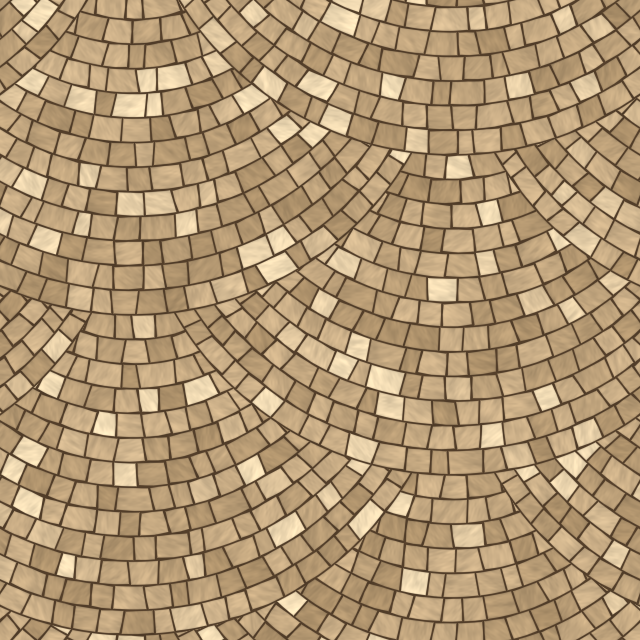
A WebGL 2 fragment shader for this pattern:

```glsl
#version 300 es
precision highp float;
// Cobblestone paving laid in overlapping, staggered hanging fans of curved rows.
uniform vec2 u_resolution;
out vec4 outColor;

// Lengths below are in fan radii.
const float FAN_RADIUS = 0.5;               // share of the canvas
const vec2 FAN_ORIGIN = vec2(0.208, 0.008); // canvas position of fan (0, 0)
const float ROWS = 13.0;
const float STONE_LENGTH = 0.08;
const float JOINT = 0.0027;                 // half of the thinnest joint

const vec3 GROUT = vec3(0.32, 0.24, 0.16);
const vec3 STONE_DARK = vec3(0.67, 0.56, 0.41);
const vec3 STONE_MID = vec3(0.80, 0.69, 0.535);
const vec3 STONE_LIGHT = vec3(0.96, 0.875, 0.72);

// Integer hash of three whole numbers and a channel, 0 to 1.
float hash(vec3 id, int channel) {
    uvec3 n = uvec3(ivec3(id) + 4096);
    uint h = n.x * 1597334677u ^ n.y * 3812015801u ^ n.z * 2798796415u;
    h ^= uint(channel + 1) * 2654435769u;
    h = (h ^ (h >> 16)) * 2246822519u;
    h = (h ^ (h >> 13)) * 3266489917u;
    return float((h ^ (h >> 16)) >> 8) / 16777216.0;
}

float valueNoise(vec2 p, float seed) {
    vec2 i = floor(p), f = fract(p);
    f = f * f * (3.0 - 2.0 * f);
    float low = mix(hash(vec3(i, seed), 0), hash(vec3(i + vec2(1, 0), seed), 0), f.x);
    float high = mix(hash(vec3(i + vec2(0, 1), seed), 0), hash(vec3(i + vec2(1, 1), seed), 0), f.x);
    return mix(low, high, f.y);
}

// Finds the frontmost fan: xy = offset from its centre (y down),
// z = fan number, w = distance to the nearest fan lying in front.
vec4 findFan(vec2 q) {
    float gap = 1.0;
    vec4 fan = vec4(0.0);
    float top = ceil(q.y * 2.0) + 2.0;
    for (int i = 0; i < 6; i++) {
        float tier = top - float(i);
        float shift = mod(tier, 2.0);
        float column = floor((q.x - shift) * 0.5 + 0.5);
        vec2 local = vec2(q.x - shift - 2.0 * column, 0.5 * tier - q.y);
        float outside = length(local) - 1.0;
        fan = vec4(local, tier * 17.0 + column, gap);
        if (outside < 0.0) break;
        gap = min(gap, outside);
    }
    return fan;
}

// Slanted side between two stones, in stone lengths along the row.
float sideAt(vec3 id, float across) {
    return id.z + (hash(id, 1) - 0.5) * 0.5 + (hash(id, 2) - 0.5) * 0.3 * across;
}

// Weathered colour of one stone.
vec3 stoneColor(vec3 id, vec2 local) {
    float tone = hash(id, 3);
    vec3 color = mix(STONE_DARK, STONE_MID, smoothstep(-0.1, 0.75, tone));
    color = mix(color, STONE_LIGHT, smoothstep(0.80, 1.0, tone));
    float angle = hash(id, 4) * 3.1416;
    float c = cos(angle), s = sin(angle);
    vec2 grain = mat2(c, s, -s, c) * local * vec2(28.0, 75.0);
    float seed = floor(hash(id, 5) * 2000.0);
    float mottle = valueNoise(grain, seed) * 0.65 + valueNoise(grain * 2.3, seed + 1.0) * 0.35;
    float slope = dot(local, vec2(c, s)) * 0.8;
    return color * (1.0 + (mottle - 0.5) * 0.20 + slope);
}

void main() {
    vec2 canvas = gl_FragCoord.xy / u_resolution.y;
    float pixel = 1.0 / (u_resolution.y * FAN_RADIUS);
    vec4 fan = findFan((canvas - FAN_ORIGIN) / FAN_RADIUS);
    vec2 q = fan.xy;

    // Rows: nested circles that flatten towards the rim of the fan.
    float k = q.x / (1.0 + q.y);
    float depth = (q.y + q.x * k) * ROWS;
    float row = floor(depth);
    float across = depth - row - 0.5;
    float rowHeight = 1.0 / (ROWS * (1.0 + k * k));

    // Stones: uneven cells along the arc of the row.
    float middle = (row + 0.5) / ROWS;
    float arc = atan(q.x, q.y - 0.5 * (middle - 1.0)) * (0.5 + 0.5 * middle);
    float along = arc / STONE_LENGTH + hash(vec3(fan.z, row, 0.0), 6);
    vec3 id = vec3(fan.z, row, floor(along));
    if (along < sideAt(id, across)) id.z -= 1.0;
    else if (along > sideAt(id + vec3(0, 0, 1), across)) id.z += 1.0;
    float left = along - sideAt(id, across);
    float right = sideAt(id + vec3(0, 0, 1), across) - along;

    // Each stone is tilted a little, which opens wedge-shaped joints.
    vec2 local = vec2((left - right) * 0.5 * STONE_LENGTH, across * rowHeight);
    float tilt = (hash(id, 7) - 0.5) * 0.2;
    float reach = max(abs(local.y), abs(local.y + tilt * local.x));
    float ends = min(left, right) * STONE_LENGTH - abs(tilt * local.y) * 0.6;
    float inside = min(ends, 0.5 * rowHeight - reach);
    inside = min(inside, fan.w) - JOINT;

    // Shade the joints, then the stones with slightly worn rims.
    vec3 grout = GROUT * (0.94 + 0.12 * valueNoise(canvas * 90.0, 3.0));
    float rim = mix(0.93, 1.0, smoothstep(0.0, 0.006, inside));
    vec3 stone = stoneColor(id, local) * rim;
    float cover = smoothstep(-0.7 * pixel, 0.7 * pixel, inside);
    outColor = vec4(mix(grout, stone, cover), 1.0);
}
```
